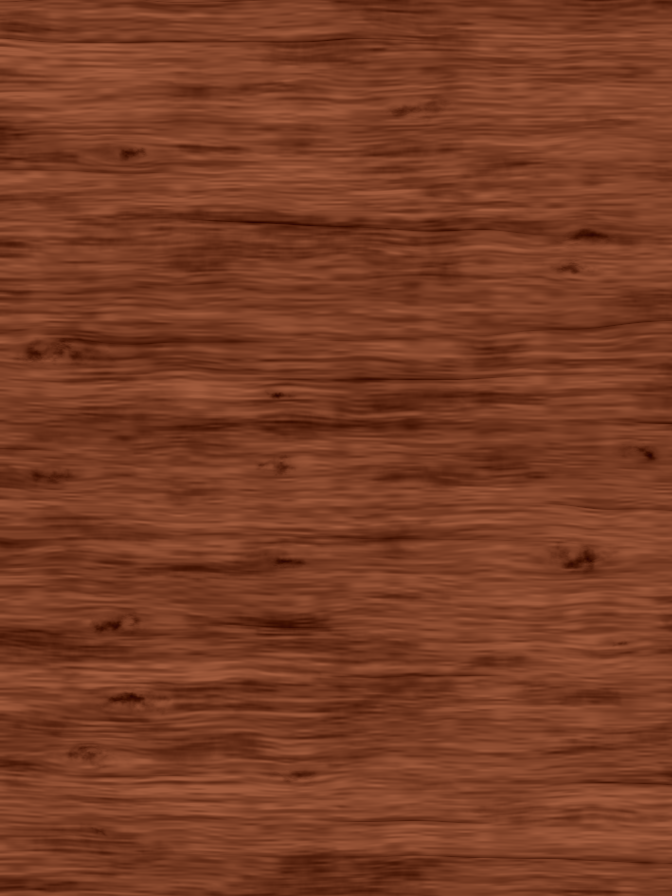
Write a WebGL 1 fragment shader that draws this texture.

```glsl
precision highp float;
// Reddish brown wood: horizontal grain, dark smudges, cracks and small knots.
uniform vec2 u_resolution;

#define DARK_WOOD vec3(0.29, 0.10, 0.03)
#define LIGHT_WOOD vec3(0.57, 0.31, 0.20)
#define BASE_TONE 0.77
#define BAND_CONTRAST 0.52
#define GRAIN_CONTRAST 0.72
#define PORE_CONTRAST 0.46
#define SMUDGE_DEPTH 0.38
#define CRACK_DEPTH 0.65
#define BOARD_ROWS 19.0
#define KNOT_CELL vec2(0.19, 0.09)
#define KNOT_CHANCE 0.5
#define KNOT_DEPTH 1.15

float hash(vec2 p) {
  return fract(sin(dot(p, vec2(127.1, 311.7))) * 43758.55);
}

float noise(vec2 p) {
  vec2 i = floor(p), f = fract(p);
  f = f * f * (3.0 - 2.0 * f);
  return mix(mix(hash(i), hash(i + vec2(1, 0)), f.x),
             mix(hash(i + vec2(0, 1)), hash(i + vec2(1, 1)), f.x), f.y);
}

float fbm(vec2 p) {
  float sum = 0.0, amp = 0.53;
  for (int i = 0; i < 4; i++) {
    sum += amp * noise(p);
    p = p * 2.03 + vec2(17.3, 9.1);
    amp *= 0.5;
  }
  return sum;
}

// Scattered knots: x is the grain deflection, y the darkness.
vec2 knots(vec2 p) {
  vec2 ragged = vec2(fbm(p * 55.0), fbm(p * 55.0 + 70.0)) - 0.5;
  vec2 home = floor(p / KNOT_CELL), result = vec2(0.0);
  for (int j = -1; j <= 1; j++) {
    for (int i = -1; i <= 1; i++) {
      vec2 cell = home + vec2(i, j) + 40.0;
      float present = step(hash(cell + 5.0), KNOT_CHANCE);
      present *= mix(0.45, 1.0, hash(cell + 51.0));
      vec2 jitter = 0.15 + 0.7 * vec2(hash(cell + 11.0), hash(cell + 23.0));
      vec2 d = p - (cell - 40.0 + jitter) * KNOT_CELL;
      float size = mix(0.5, 1.2, hash(cell + 37.0));
      vec2 wide = d / (vec2(0.055, 0.018) * size);
      vec2 core = (d + ragged * vec2(0.060, 0.026)) / (vec2(0.022, 0.008) * size);
      result.x -= present * d.y * 0.6 * exp(-dot(wide, wide));
      result.y += present * (exp(-dot(core, core)) + 0.15 * exp(-dot(wide, wide)));
    }
  }
  return result;
}

// Uneven boards: x is the tone of the board, y the crack along its edge.
vec2 boards(vec2 p) {
  float v = p.y * BOARD_ROWS + 1.6 * noise(vec2(p.x * 0.7, p.y * 8.0));
  float row = floor(v), f = fract(v);
  float tone = mix(hash(vec2(row, 3.0)), hash(vec2(row + 1.0, 3.0)),
                   smoothstep(0.95, 1.0, f));
  float edge = floor(v + 0.5);
  float presence = smoothstep(0.42, 0.85, noise(vec2(p.x * 5.5 + edge * 3.7, edge * 7.0)));
  float above = exp(-f / 0.07), below = exp(-(1.0 - f) / 0.024);
  return vec2(tone, presence * max(above, below));
}

void main() {
  vec2 p = gl_FragCoord.xy / u_resolution.y;

  // Bend the grain along slow waves and around the knots
  vec2 knot = knots(p);
  vec2 q = p;
  q.y += 0.020 * (fbm(p * vec2(3.0, 7.0) + 4.0) - 0.5);
  q.y += 0.005 * (noise(p * vec2(15.0, 32.0)) - 0.5) + knot.x;

  // Broad streaks and board tones
  vec2 board = boards(q);
  float band = fbm(q * vec2(1.3, 28.0) + 31.0) - 0.5;
  float tone = BASE_TONE + BAND_CONTRAST * band + 0.16 * (board.x - 0.5);

  // Fine growth lines and short pores
  float lines = noise(q * vec2(9.0, 250.0)) - 0.5;
  float streaks = noise(q * vec2(5.0, 120.0) + 57.0) - 0.5;
  float pores = noise(q * vec2(50.0, 380.0) + 13.0) - 0.5;
  float strength = mix(0.55, 1.35, noise(q * vec2(4.0, 18.0) + 90.0));
  tone += GRAIN_CONTRAST * strength * (0.75 * lines + 0.3 * streaks);
  tone += PORE_CONTRAST * pores;

  // Dark ragged smudges with faint upright flecks
  vec2 torn = q + vec2(0.03, 0.006) * (fbm(p * 40.0 + 8.0) - 0.5);
  float smudge = smoothstep(0.47, 0.74, fbm(torn * vec2(9.0, 36.0) + 120.0));
  float flecks = fbm(p * vec2(95.0, 60.0));
  tone -= SMUDGE_DEPTH * smudge * mix(0.6, 1.4, flecks);

  // Cracks and knots, both broken up by the grain
  tone -= CRACK_DEPTH * board.y * (1.0 + lines);
  tone -= KNOT_DEPTH * knot.y * smoothstep(0.15, 0.8, fbm(q * vec2(70.0, 170.0)));

  vec3 color = mix(DARK_WOOD, LIGHT_WOOD, clamp(tone, -0.6, 1.2));
  gl_FragColor = vec4(max(color, vec3(0.09, 0.025, 0.012)), 1.0);
}
```
